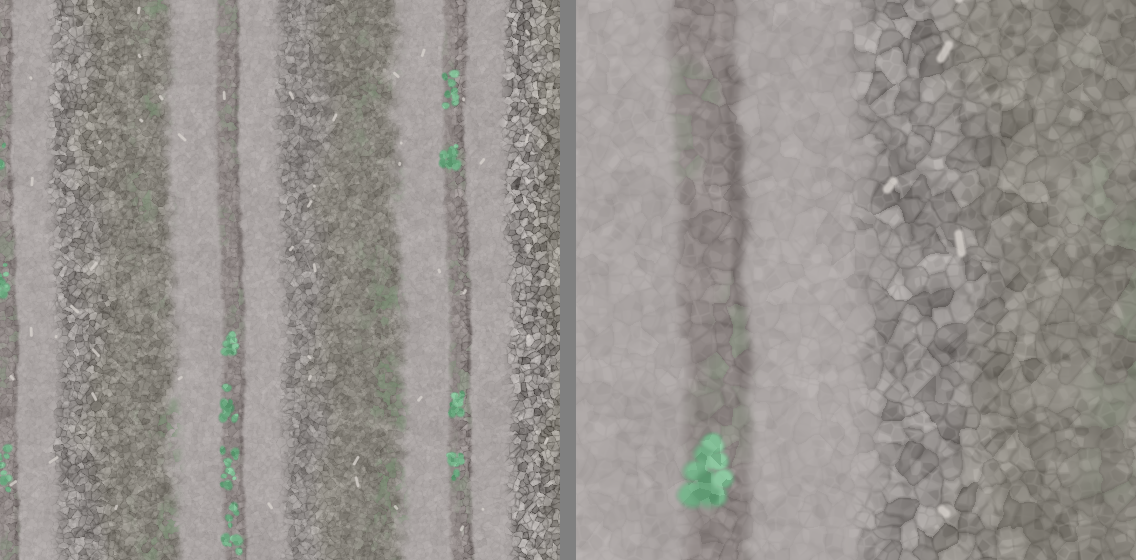
Left: the whole. Right: its middle third, enlarged.
This texture is drawn by a WebGL 2 fragment shader. Its source:

```glsl
#version 300 es
precision highp float;
// Ploughed field from above: pale wheel-smoothed ridges, cloddy furrows, seedlings along the seams.
uniform vec2 u_resolution;
out vec4 outColor;

// Layout, in canvas widths
const float FIRST_SEAM = 0.008;
const float ROW_PITCH = 0.405;
const float ROW_SLANT = 0.018;
const float SEAM_HALF = 0.019;
const float RIDGE_LEFT = 0.108;
const float RIDGE_RIGHT = 0.092;
const float EDGE_SOFT = 0.016;
// Scatter
const float CLOD_SCALE = 82.0;
const float GRIT_SCALE = 150.0;
const float BLOTCH_SCALE = 30.0;
const vec3 CLOD_STRENGTH = vec3(0.65, 0.45, 1.0); // cycles per furrow
const float PLANT_CELLS = 9.0;
const float PLANT_SHARE = 0.32;
const int LEAVES = 12;
const float STRAW_CELLS = 26.0;
const float STRAW_SHARE = 0.07;
// Colours
const vec3 RIDGE = vec3(0.668, 0.645, 0.640);
const vec3 FURROW = vec3(0.562, 0.544, 0.535);
const vec3 OLIVE = vec3(0.530, 0.515, 0.485);
const vec3 SEAM = vec3(0.545, 0.512, 0.505);
const vec3 WEED = vec3(0.44, 0.54, 0.42);
const vec3 LEAF = vec3(0.44, 0.70, 0.53);
const vec3 STRAW = vec3(0.84, 0.82, 0.80);

vec2 hash2(vec2 p) {
  vec3 q = fract(p.xyx * vec3(0.1031, 0.1030, 0.0973));
  q += dot(q, q.yzx + 33.33);
  return fract((q.xx + q.yz) * q.zy);
}

// Nearest distance, second nearest distance, random value of the nearest cell
vec3 cellular(vec2 p) {
  vec2 base = floor(p);
  vec3 best = vec3(9.0, 9.0, 0.0);
  for (int j = -1; j <= 1; j++)
    for (int i = -1; i <= 1; i++) {
      vec2 cell = base + vec2(i, j);
      float d = length(cell + hash2(cell) - p);
      if (d < best.x) best = vec3(d, best.x, hash2(cell + 71.0).x);
      else best.y = min(best.y, d);
    }
  return best;
}

// Slow mottling, about -1 to 1
float mottle(vec2 p) {
  float sum = 0.0, amp = 0.5;
  for (int i = 0; i < 4; i++) {
    sum += amp * sin(p.x + 1.7 * sin(p.y * 0.8)) * sin(p.y + 1.3 * sin(p.x * 0.7));
    p = mat2(1.5, 1.1, -1.1, 1.5) * p + 2.3;
    amp *= 0.6;
  }
  return sum;
}

// Coverage and shade of the seedlings along one seam
vec2 seedlings(float side, float y, float row) {
  float cell = floor(y * PLANT_CELLS);
  vec2 seed = hash2(vec2(row * 17.0 + 5.0, cell + 40.0));
  if (seed.x > PLANT_SHARE) return vec2(0.0);
  vec2 p = vec2(side, y - (cell + 0.5) / PLANT_CELLS);
  vec2 spread = vec2(0.012, mix(0.012, 0.042, seed.y));
  vec2 result = vec2(0.0);
  for (int i = 0; i < LEAVES; i++) {
    vec2 r = hash2(vec2(float(i) * 7.0 + cell, row * 13.0 + 90.0));
    vec2 shape = hash2(r * 311.0 + float(i));
    float radius = mix(0.004, 0.010, shape.x);
    vec2 q = (p - (r * 2.0 - 1.0) * spread) * vec2(1.0, mix(0.7, 1.3, shape.y));
    float cover = 1.0 - smoothstep(radius * 0.55, radius * 1.2, length(q));
    result = vec2(max(result.x, cover), mix(result.y, shape.y, cover));
  }
  return result;
}

// Short bright fibre kept inside its own cell
float straw(vec2 uv) {
  vec2 cell = floor(uv * STRAW_CELLS);
  vec2 r = hash2(cell + 133.0), s = hash2(cell + 211.0);
  vec2 p = fract(uv * STRAW_CELLS) - mix(vec2(0.35), vec2(0.65), s);
  float angle = 1.6 + (r.y - 0.5) * 2.2;
  vec2 dir = vec2(cos(angle), sin(angle));
  p -= dir * clamp(dot(p, dir), -0.2 * s.y, 0.2 * s.y);
  return step(r.x, STRAW_SHARE) * (1.0 - smoothstep(0.03, 0.10, length(p)));
}

void main() {
  vec2 uv = gl_FragCoord.xy / u_resolution;
  vec3 clod = cellular(uv * CLOD_SCALE + 0.5 * mottle(uv * 60.0));
  vec3 grit = cellular(uv * GRIT_SCALE + 19.0);
  float blotch = cellular(uv * BLOTCH_SCALE + 7.0).x - 0.45;
  float slow = mottle(uv * vec2(22.0, 13.0));

  // Row coordinates: signed offset from the nearest seam, and place across the furrow
  float x = uv.x + ROW_SLANT * (uv.y - 0.5) + 0.003 * sin(uv.y * 11.0) - FIRST_SEAM;
  float rows = x / ROW_PITCH;
  float row = floor(rows + 0.5);
  float side = (rows - row) * ROW_PITCH;
  float across = fract(rows);
  float ragged = side + 0.018 * blotch + 0.006 * slow;
  float ridge = smoothstep(-RIDGE_LEFT - EDGE_SOFT, -RIDGE_LEFT + EDGE_SOFT, ragged)
    * (1.0 - smoothstep(RIDGE_RIGHT - EDGE_SOFT, RIDGE_RIGHT + EDGE_SOFT, ragged));
  float seam = 1.0 - smoothstep(SEAM_HALF - 0.006, SEAM_HALF + 0.006, abs(side + 0.008 * blotch));

  // Soil tones
  float olive = smoothstep(0.30, 0.48, across + 0.1 * slow);
  vec3 color = mix(mix(FURROW, OLIVE, olive), RIDGE, ridge);
  color = mix(color, SEAM, 0.8 * seam);
  float thread = 1.0 - smoothstep(0.001, 0.006, abs(side - 0.016 + 0.006 * blotch));
  color -= thread * (0.06 + 0.05 * slow);

  // Clods, strongest just right of each ridge
  float rough = 1.0 - ridge * (1.0 - 0.5 * seam);
  float strength = CLOD_STRENGTH[int(mod(floor(rows), 3.0))];
  float heap = rough * strength * mix(1.0, 0.4, smoothstep(0.32, 0.55, across));
  float gap = 1.0 - smoothstep(0.0, 0.32, clod.y - clod.x);
  color += (0.12 + 0.88 * heap) * ((clod.z - 0.46) * 0.28 - gap * 0.15 + 0.04);
  color += mix(0.05, 0.12, rough) * (grit.z - 0.5) * smoothstep(0.0, 0.3, grit.y - grit.x);
  color += mix(0.03, 0.09, rough) * blotch + 0.018 * slow;

  // Low weeds on the left shoulder of each ridge and in the seam
  float shoulder = smoothstep(0.50, 0.68, across) * (1.0 - smoothstep(0.72, 0.80, across));
  float patches = smoothstep(-0.1, 0.5, mottle(uv * vec2(30.0, 18.0) + 4.0));
  float weed = max(shoulder, 0.6 * seam) * patches * smoothstep(0.35, 0.75, clod.z);
  color = mix(color, WEED, 0.6 * weed);

  color = mix(color, STRAW, 0.8 * straw(uv));
  vec2 plant = seedlings(side + 0.007 + 0.006 * blotch, uv.y, row);
  color = mix(color, LEAF + 0.18 * (plant.y - 0.5) + 0.12 * (grit.z - 0.5), 0.9 * plant.x);
  outColor = vec4(clamp(color, 0.0, 1.0), 1.0);
}
```
